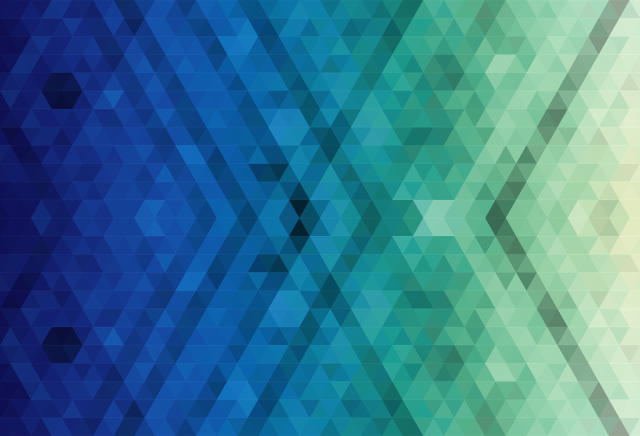
Reproduce this background procedurally as a Shadertoy shader.

```glsl
// A mirrored mosaic of triangles over a navy, blue, teal, green and cream gradient.
// Each triangle takes one flat colour: the gradient at its centroid, shaded by
// diagonal bands, a few hexagonal patches and hashed variation.
#define COLUMNS 31.0
#define ROWS 24.0
#define BAND_NOISE 0.13
#define PAIR_NOISE 0.13
#define TILE_NOISE 0.13
#define HUE_DRIFT 0.06
#define SEAM_LIGHT 0.025
#define SAMPLES 3

const vec3 STOPS[9] = vec3[9](
    vec3(.06, .06, .34), vec3(.08, .16, .50), vec3(.08, .29, .64),
    vec3(.04, .39, .68), vec3(.05, .51, .66), vec3(.11, .62, .57),
    vec3(.34, .70, .54), vec3(.57, .81, .65), vec3(.86, .92, .79));

// Band index and shade: forks open to the right, chevrons point to the right.
const vec2 FORKS[8] = vec2[8](
    vec2(11, -.10), vec2(13, -.20), vec2(17, -.07), vec2(20, .14),
    vec2(21, .22), vec2(23, -.20), vec2(25, .16), vec2(27, .14));
const vec2 CHEVRONS[7] = vec2[7](
    vec2(2, -.20), vec2(9, -.12), vec2(11, -.23), vec2(12, .07),
    vec2(14, -.13), vec2(17, -.20), vec2(23, -.08));

// Patches: column, row from the middle, radius, shade.
const vec4 PATCHES[11] = vec4[11](
    vec4(7, 0, 1, .18), vec4(14.4, 0, 1, -.22), vec4(19, 0, 1, -.18),
    vec4(20.6, 0, 1, .32), vec4(2.5, 7, 1, -.38), vec4(12.5, 2.5, .7, -.28),
    vec4(13.5, 5, .7, .20), vec4(4.5, 6.6, .7, .18), vec4(9, 3.7, .7, .22),
    vec4(11.2, 9.8, .9, .22), vec4(23.7, 8.3, .8, .28));

float hash(vec2 p) {
    vec3 q = fract(p.xyx * vec3(.1031, .1030, .0973));
    q += dot(q, q.yzx + 33.33);
    return fract((q.x + q.y) * q.z);
}

float signedHash(float x, float y) {
    return hash(vec2(x, y) + 47.0) - 0.5;
}

vec3 gradient(float x) {
    float t = clamp(x, 0.0, 1.0) * 8.0;
    int i = min(int(t), 7);
    return mix(STOPS[i], STOPS[i + 1], t - float(i));
}

float bandShade(float fork, float chevron) {
    float shade = BAND_NOISE * (signedHash(fork, 3.0) + signedHash(chevron, 91.0));
    for (int i = 0; i < 8; i++)
        if (abs(fork - FORKS[i].x) < 0.5) shade += FORKS[i].y;
    for (int i = 0; i < 7; i++)
        if (abs(chevron - CHEVRONS[i].x) < 0.5) shade += CHEVRONS[i].y;
    return shade;
}

float patchShade(vec2 center) {
    float shade = 0.0;
    for (int i = 0; i < 11; i++) {
        vec2 d = abs(center - PATCHES[i].xy);
        float hexDistance = max(d.x + 0.5 * d.y, d.y);
        if (hexDistance < PATCHES[i].z) shade += PATCHES[i].w;
    }
    return shade;
}

vec3 mosaic(vec2 uv) {
    // Skewed lattice, mirrored about the middle row
    float row = abs(uv.y - 0.5) * ROWS;
    float column = uv.x * COLUMNS - 0.5;
    float fork = floor(column - 0.5 * row);
    float chevron = floor(column + 0.5 * row);
    float level = floor(row);

    // Centroid of the enclosing triangle
    float flip = chevron - fork - level;
    float third = (1.0 + flip) / 3.0;
    vec2 center = vec2(fork + third + 0.5 * (level + third), level + third);
    float x = (center.x + 0.5) / COLUMNS;

    // Base colour, cooler towards the outer right corners
    float drift = signedHash(fork + 7.0 * chevron, level);
    vec3 color = gradient(x + HUE_DRIFT * drift);
    float outer = center.y / (0.5 * ROWS) - 0.5;
    color += smoothstep(0.7, 1.0, x) * outer * vec3(-.06, .01, .09);

    // Shade: bands, patches, paired tiles and single tiles
    float shade = bandShade(fork, chevron) + patchShade(center);
    shade += PAIR_NOISE * signedHash(fork, level + 17.0);
    shade += TILE_NOISE * signedHash(fork * 3.0 + flip, level + 61.0);
    vec3 tint = mix(vec3(.10, .62, .92), vec3(.93, .98, .88), smoothstep(.3, .75, x));
    color = shade < 0.0 ? color * (1.0 + shade) : mix(color, tint, min(shade, 0.6));

    // Faint horizontal seams
    float seam = abs(fract(row + 0.5) - 0.5);
    return color + SEAM_LIGHT * (1.0 - smoothstep(0.0, 0.05, seam));
}

void mainImage(out vec4 fragColor, in vec2 fragCoord) {
    // Supersampling smooths the tile edges
    vec3 sum = vec3(0.0);
    for (int j = 0; j < SAMPLES; j++)
        for (int i = 0; i < SAMPLES; i++) {
            vec2 offset = (vec2(i, j) + 0.5) / float(SAMPLES) - 0.5;
            sum += mosaic((fragCoord + offset) / iResolution.xy);
        }
    fragColor = vec4(clamp(sum / float(SAMPLES * SAMPLES), 0.0, 1.0), 1.0);
}
```
